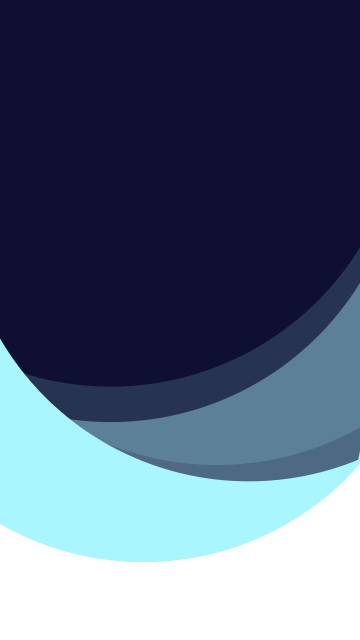
A Shadertoy shader for this background:

```glsl
// Layered round bowls: navy, slate and steel curves over a cyan disc on white.

#define NAVY   vec3(0.058, 0.058, 0.192)
#define SLATE  vec3(0.150, 0.200, 0.320)
#define STEEL  vec3(0.361, 0.502, 0.596)
#define SHADE  vec3(0.306, 0.416, 0.514)
#define CYAN   vec3(0.667, 0.965, 1.000)
#define PAPER  vec3(1.0)
#define INNER_RADIUS 0.457
#define OUTER_RADIUS 0.450

// Signed distance to a half disc whose sides extend straight upward.
float bowl(vec2 p, vec2 center, float radius) {
    vec2 q = p - center;
    q.y = min(q.y, 0.0);
    return length(q) - radius;
}

// Antialiased inside mask, one pixel wide.
float coverage(float dist) {
    return clamp(0.5 - dist * iResolution.y, 0.0, 1.0);
}

void mainImage(out vec4 fragColor, in vec2 fragCoord) {
    vec2 p = fragCoord / iResolution.y;

    // Nested curves, from the lowest to the highest
    vec3 layers = SHADE;
    layers = mix(layers, STEEL, coverage(bowl(p, vec2(0.3385, 0.7305), INNER_RADIUS)));
    layers = mix(layers, SLATE, coverage(bowl(p, vec2(0.1732, 0.7975), INNER_RADIUS)));
    layers = mix(layers, NAVY,  coverage(bowl(p, vec2(0.1732, 0.8529), INNER_RADIUS)));

    // Outer bowl that clips them, with a small slanted cut at the right
    float outer = bowl(p, vec2(0.3887, 0.6979), OUTER_RADIUS);
    float cut = dot(p - vec2(0.5625, 0.2956), vec2(0.981, -0.196));

    // Cyan disc on the plain ground, then the clipped layers
    vec3 color = mix(PAPER, CYAN, coverage(bowl(p, vec2(0.224, 0.5716), OUTER_RADIUS)));
    color = mix(color, layers, coverage(max(outer, cut)));

    fragColor = vec4(color, 1.0);
}
```
